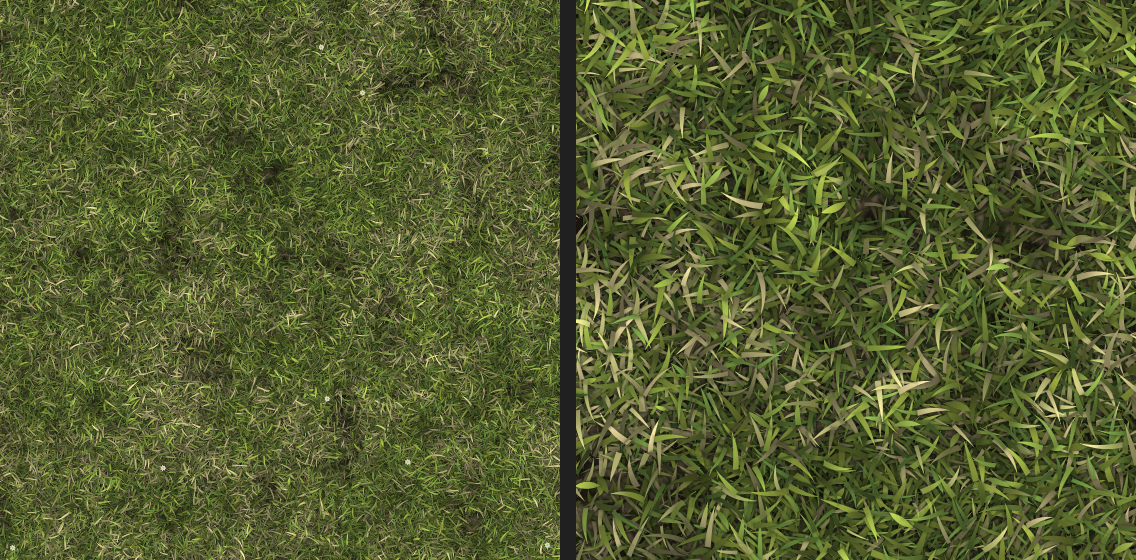
Left: the whole. Right: its middle third, enlarged.
Give the GLSL for this texture, as a WebGL 2 fragment shader.

```glsl
#version 300 es
precision highp float;

uniform vec2 u_resolution;
out vec4 fragColor;

#define LAYERS 14
#define COARSE_GRID 62.0
#define FINE_GRID 112.0
#define BLADE_WIDTH 0.105
#define BROAD_SHARE 0.1
#define STRAW_MIN 0.08
#define STRAW_MAX 0.62
#define SHADOW 0.13
#define EXPOSURE 0.89
#define DAISY_GRID 8.0
#define DAISY_SHARE 0.1

const float TAU = 6.28318;

vec3 hash3(vec3 p) {
    p = fract(p * vec3(0.1031, 0.1030, 0.0973));
    p += dot(p, p.yxz + 33.33);
    return fract((p.xxy + p.yxx) * p.zyx);
}

float noise(vec2 p, float seed) {
    vec2 i = floor(p), f = fract(p);
    f = f * f * (3.0 - 2.0 * f);
    float a = hash3(vec3(i, seed)).x;
    float b = hash3(vec3(i + vec2(1, 0), seed)).x;
    float c = hash3(vec3(i + vec2(0, 1), seed)).x;
    float d = hash3(vec3(i + vec2(1, 1), seed)).x;
    return mix(mix(a, b, f.x), mix(c, d, f.x), f.y);
}

float fbm(vec2 p, float seed) {
    float sum = 0.0, amp = 0.533;
    for (int i = 0; i < 4; i++) {
        sum += amp * noise(p, seed + float(i));
        p = mat2(1.6, 1.2, -1.2, 1.6) * p + 3.7;
        amp *= 0.5;
    }
    return sum;
}

vec2 rotate(vec2 p, float angle) {
    float c = cos(angle), s = sin(angle);
    return vec2(c * p.x + s * p.y, c * p.y - s * p.x);
}

// Coverage of a shape edge, one pixel soft
float cover(float dist, float pixel) {
    return clamp(0.5 - dist / pixel, 0.0, 1.0);
}

// Paints one layer of scattered blades over the ground colour
vec3 paintBlades(vec3 ground, vec2 uv, float layer, float dry, float bare, float clump, float pixel) {
    float height = layer / float(LAYERS - 1);
    float seed = layer * 7.3 + 11.0;
    float grid = mix(COARSE_GRID, FINE_GRID, hash3(vec3(seed, 5.0, 2.0)).x);
    vec2 p = uv * grid + hash3(vec3(seed, 1.0, 9.0)).xy * 40.0;
    float strawChance = mix(STRAW_MIN, STRAW_MAX, dry);

    for (int y = -1; y <= 1; y++)
    for (int x = -1; x <= 1; x++) {
        vec2 cell = floor(p) + vec2(x, y);
        vec3 place = hash3(vec3(cell, seed));
        vec3 look = hash3(vec3(cell, seed + 131.0));
        vec3 form = hash3(vec3(cell, seed + 257.0));
        float tuftAngle = hash3(vec3(floor(cell / 4.0), seed + 71.0)).x * TAU;
        bool broad = form.x < BROAD_SHARE;

        // Blade frame: x runs from root to tip
        float halfLength = broad ? mix(0.35, 0.6, form.y) : mix(0.5, 0.92, form.y);
        vec2 q = rotate(p - cell - place.xy, tuftAngle + (place.z - 0.5) * 4.2);
        q.y += (form.z - 0.5) * 0.4 * q.x * q.x / halfLength;
        float t = clamp(q.x / halfLength * 0.5 + 0.5, 0.0, 1.0);
        float width = BLADE_WIDTH * mix(0.75, 1.25, look.x) * (1.0 - t * t);
        if (broad) width = BLADE_WIDTH * 4.0 * t * (1.0 - t) * (0.8 + 0.7 * look.x);
        float dist = max(abs(q.y) - width, abs(q.x) - halfLength) / grid;

        // Green or straw tint, lit towards the tip
        float straw = broad ? 0.0 : 1.0 - smoothstep(strawChance - 0.06, strawChance + 0.06, look.y);
        vec3 green = mix(vec3(0.38, 0.52, 0.24), vec3(0.59, 0.65, 0.25), look.x);
        vec3 hay = mix(vec3(0.68, 0.69, 0.42), vec3(0.77, 0.71, 0.52), form.z);
        float light = mix(0.62, 1.40, look.z) * mix(0.45, 1.0, height) * mix(0.8, 1.15, t);
        light *= mix(0.7, 1.3, clump) * (1.0 - 0.2 * bare);
        vec3 tint = mix(green, hay, straw) * light * EXPOSURE;

        float present = smoothstep(-0.05, 0.05, fract(place.z * 19.0 + look.x) - 0.65 * bare);
        ground *= 1.0 - SHADOW * present * (1.0 - smoothstep(0.0, 0.0022, dist));
        ground = mix(ground, tint, present * cover(dist, pixel));
    }
    return ground;
}

// Sparse small white flowers
vec3 paintDaisies(vec3 ground, vec2 uv, float pixel) {
    vec2 cell = floor(uv * DAISY_GRID);
    vec3 h = hash3(vec3(cell, 403.0));
    vec2 q = uv - (cell + 0.15 + 0.7 * h.xy) / DAISY_GRID;
    float petals = 0.0045 + 0.0008 * cos(7.0 * atan(q.y, q.x + 1e-6));
    float present = step(h.z, DAISY_SHARE);
    ground = mix(ground, vec3(0.86, 0.86, 0.78), present * cover(length(q) - petals, pixel));
    return mix(ground, vec3(0.80, 0.70, 0.25), present * cover(length(q) - 0.0015, pixel));
}

void main() {
    float side = min(u_resolution.x, u_resolution.y);
    vec2 uv = gl_FragCoord.xy / side;
    float pixel = 1.0 / side;

    // Slow fields: dryness, bare soil and light
    float dry = smoothstep(0.33, 0.68, 0.5 * fbm(uv * 6.0, 21.0) + 0.5 * fbm(uv * 19.0, 31.0));
    float bare = smoothstep(0.58, 0.82, fbm(uv * 13.0 + 5.0, 43.0));
    float clump = fbm(uv * 30.0, 67.0);

    // Soil and thatch below the grass
    float crumb = smoothstep(0.25, 0.8, fbm(uv * 110.0, 89.0));
    vec3 color = mix(vec3(0.10, 0.09, 0.06), vec3(0.38, 0.33, 0.25), crumb);

    for (int i = 0; i < LAYERS; i++)
        color = paintBlades(color, uv, float(i), dry, bare, clump, pixel);

    fragColor = vec4(paintDaisies(color, uv, pixel), 1.0);
}
```
